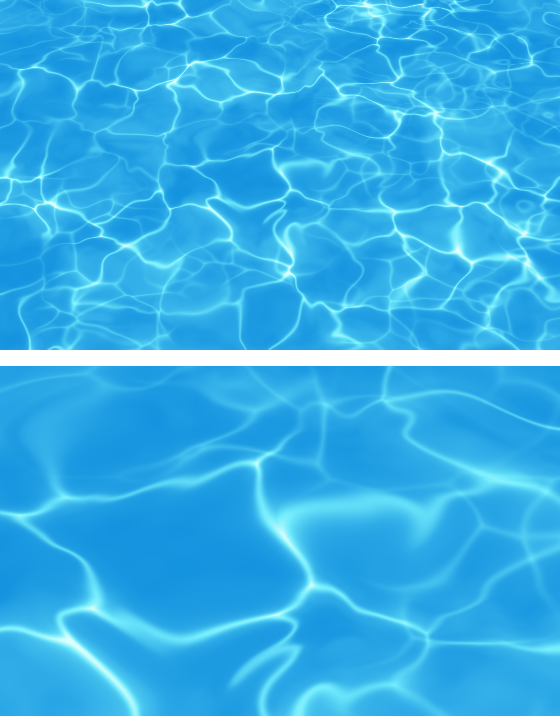
Top, the full canvas; bottom, a detail of the centre.
Give the GLSL for this texture, as a Shadertoy shader.

```glsl
const vec3 DEEP_BLUE = vec3(0.08, 0.575, 0.873);
const vec3 LIT_CYAN = vec3(0.44, 0.92, 0.99);
const vec3 GLINT = vec3(0.86, 1.0, 0.98);

float hash(vec2 p) {
    return fract(sin(dot(p, vec2(127.1, 311.7))) * 43758.545);
}

vec2 hash2(vec2 p) {
    return vec2(hash(p), hash(p + 57.3));
}

float noise(vec2 p) {
    vec2 cell = floor(p), f = fract(p);
    f = f * f * (3.0 - 2.0 * f);
    float low = mix(hash(cell), hash(cell + vec2(1, 0)), f.x);
    float high = mix(hash(cell + vec2(0, 1)), hash(cell + vec2(1, 1)), f.x);
    return mix(low, high, f.y);
}

float fbm(vec2 p) {
    float sum = 0.0, amplitude = 0.53;
    for (int i = 0; i < 4; i++) {
        sum += amplitude * noise(p);
        p = mat2(1.6, 1.2, -1.2, 1.6) * p + 7.1;
        amplitude *= 0.5;
    }
    return sum;
}

// Bends straight cell borders into wavy ones
vec2 warp(vec2 p, float frequency, float amount) {
    vec2 q = p * frequency;
    return p + amount * (vec2(noise(q), noise(q + 31.7)) - 0.5);
}

// Gaps from the nearest seed to the second and third nearest
vec2 cellGaps(vec2 p) {
    vec2 base = floor(p);
    vec3 nearest = vec3(8.0);
    for (int y = -1; y <= 1; y++) {
        for (int x = -1; x <= 1; x++) {
            vec2 cell = base + vec2(x, y);
            float d = length(cell + 0.08 + 0.84 * hash2(cell) - p);
            if (d < nearest.x) nearest = vec3(d, nearest.xy);
            else if (d < nearest.y) nearest = vec3(nearest.x, d, nearest.y);
            else nearest.z = min(nearest.z, d);
        }
    }
    return nearest.yz - nearest.x;
}

// Thin bright border, soft halo and a brighter spot at each junction
float caustic(vec2 p, float width, float strength) {
    vec2 gap = cellGaps(p);
    float core = exp(-pow(gap.x / width, 2.0));
    float halo = exp(-gap.x / (width * 4.0));
    float junction = exp(-gap.y / (width * 1.6));
    return strength * (0.62 * core + 0.2 * halo + 0.75 * junction);
}

// Tilts the water surface away from the viewer
vec2 waterPlane(vec2 uv) {
    float depth = 1.0 / (1.0 - 0.35 * uv.y);
    return 5.4 * vec2((uv.x - 0.8) * depth, 3.4 * depth);
}

void mainImage(out vec4 fragColor, in vec2 fragCoord) {
    vec2 uv = fragCoord / iResolution.y;
    vec2 water = waterPlane(uv);
    vec2 wavy = warp(warp(water, 1.2, 0.75), 3.6, 0.24);

    // Soft patches of scattered light
    float haze = smoothstep(0.32, 0.85, fbm(wavy * vec2(0.9, 1.1) + 3.0));
    float light = 0.34 * haze + 0.05 * (noise(water * 5.0) - 0.5);

    // Main light net, fading in and out along its length
    float mainFade = mix(0.22, 1.0, smoothstep(0.2, 0.7, noise(wavy * 0.8 + 11.0)));
    light += caustic(wavy * 0.93, 0.065, mainFade);

    // Faint finer net below it
    vec2 fine = warp(water * vec2(1.25, 1.4) + 40.0, 1.5, 0.9);
    float fineFade = smoothstep(0.4, 0.85, noise(water * 0.9 + 23.0));
    light += caustic(fine, 0.09, 0.42 * fineFade);

    // Flat ripples towards the far right corner
    float farCorner = smoothstep(0.5, 1.0, uv.y) * smoothstep(0.6, 1.4, uv.x);
    float ripple = noise(warp(water, 1.5, 1.0) * vec2(1.3, 2.6) + 70.0);
    light += 0.45 * farCorner * exp(-pow((ripple - 0.55) / 0.06, 2.0));

    vec3 color = mix(DEEP_BLUE, LIT_CYAN, clamp(light, 0.0, 1.0));
    color = mix(color, GLINT, smoothstep(0.9, 1.7, light));
    fragColor = vec4(color, 1.0);
}
```
